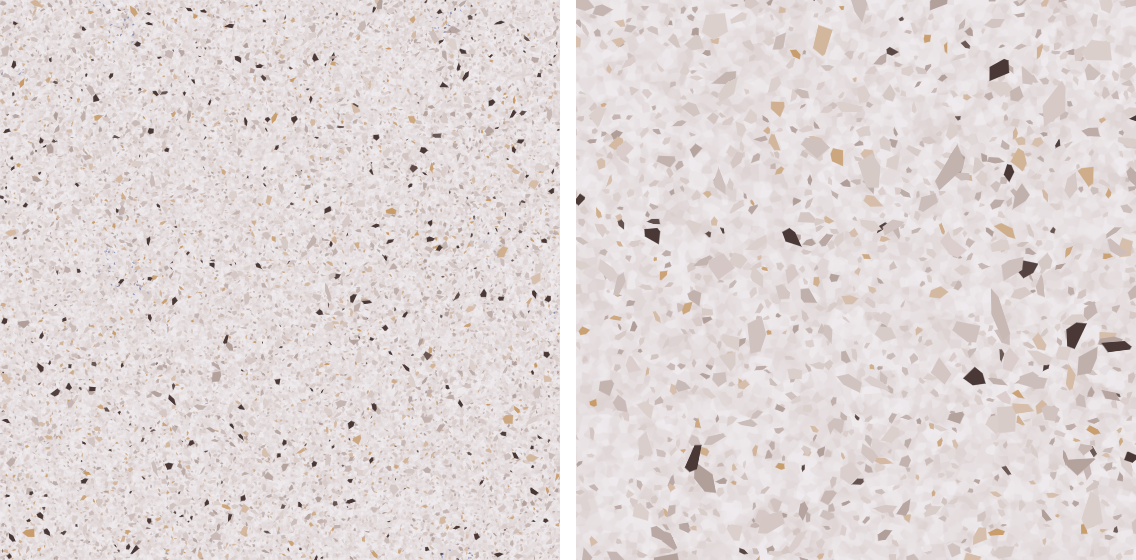
Left: the whole. Right: its middle third, enlarged.
Give the GLSL for this texture, as a WebGL 2 fragment shader.

```glsl
#version 300 es
precision highp float;
// Pale quartz composite: a softly mottled off-white ground strewn with angular
// stone chips. Each chip is a random convex polygon in a jittered grid cell;
// several grids of different size are layered, the dark chips last.

#define LIGHT vec3(0.934, 0.918, 0.928)
#define HAZE vec3(0.870, 0.828, 0.828)
#define PALE vec3(0.862, 0.815, 0.805)
#define TAUPE vec3(0.690, 0.618, 0.598)
#define BEIGE vec3(0.840, 0.750, 0.680)
#define OCHRE vec3(0.780, 0.600, 0.390)
#define DARK vec3(0.290, 0.220, 0.210)
#define BLUE vec3(0.360, 0.430, 0.680)
#define WARM_SHARE 0.13
#define DARK_SHARE 0.025
#define MOTTLE_CONTRAST 1.25

uniform vec2 u_resolution;
out vec4 fragColor;

vec4 hash4(vec3 key) {
    vec4 p = fract(key.xyzx * vec4(0.1031, 0.1030, 0.0973, 0.1099));
    p += dot(p, p.wzxy + 33.33);
    return fract((p.xxyz + p.yzzw) * p.zywx);
}

// Cellular noise: random values of nearby points, blended by closeness.
float cellular(vec2 p, float seed) {
    vec2 cell = floor(p);
    float sum = 0.0, weights = 0.0;
    for (int y = -1; y <= 1; y++)
    for (int x = -1; x <= 1; x++) {
        vec2 id = cell + vec2(x, y);
        vec4 rnd = hash4(vec3(id, seed));
        vec2 d = p - id - rnd.xy;
        float w = exp(-16.0 * dot(d, d));
        sum += w * rnd.z;
        weights += w;
    }
    return sum / weights;
}

// Convex polygon bounded by five half-planes at jittered angles.
float polygon(vec2 p, float radius, vec3 key) {
    float d = -1e3;
    for (int k = 0; k < 5; k++) {
        vec4 rnd = hash4(key + vec3(0.0, 0.0, 11.0 + float(k)));
        float a = (float(k) + 0.75 * rnd.x) * 1.25664;
        d = max(d, dot(p, vec2(cos(a), sin(a))) - radius * mix(0.55, 1.1, rnd.y));
    }
    return d;
}

// Stone colour: mostly pale to taupe, some warm, a few dark.
vec3 stoneColor(float kind, float tone) {
    if (kind < DARK_SHARE) return mix(DARK, TAUPE, 0.35 * tone);
    if (kind < DARK_SHARE + WARM_SHARE) return mix(BEIGE, OCHRE, tone * tone);
    return mix(PALE, TAUPE, tone * tone * sqrt(tone));
}

// One grid of chips: rgb is the colour, a the coverage.
vec4 chips(vec2 uv, float cells, float presence, vec2 radii, float seed, float pixel) {
    vec2 p = uv * cells;
    vec2 cell = floor(p);
    vec4 result = vec4(0.0);
    for (int y = -1; y <= 1; y++)
    for (int x = -1; x <= 1; x++) {
        vec3 key = vec3(cell + vec2(x, y), seed);
        vec4 place = hash4(key);
        if (place.w > presence) continue;
        vec4 look = hash4(key + vec3(0.0, 0.0, 5.0));
        float a = 6.28319 * place.z;
        vec2 q = p - key.xy - mix(vec2(0.15), vec2(0.85), place.xy);
        q = mat2(cos(a), -sin(a), sin(a), cos(a)) * q;
        float stretch = mix(1.0, 1.5, look.x);
        q *= vec2(stretch, 1.0 / stretch);
        float d = polygon(q, mix(radii.x, radii.y, look.y), key);
        float edge = 0.75 * pixel * cells;
        float cover = 1.0 - smoothstep(-edge, edge, d);
        if (cover > result.a) result = vec4(stoneColor(look.z, look.w), cover);
    }
    return result;
}

void main() {
    float pixel = 1.0 / min(u_resolution.x, u_resolution.y);
    vec2 uv = gl_FragCoord.xy * pixel;

    // Mottled ground
    float mottle = 0.5 * cellular(uv * 105.0, 1.0) + 0.5 * cellular(uv * 220.0, 2.0);
    mottle = clamp(0.5 + MOTTLE_CONTRAST * (mottle - 0.5), 0.0, 1.0);
    vec3 color = mix(LIGHT, HAZE, pow(mottle, 1.2));

    // Stone chips, from fine to coarse
    vec4 fine = chips(uv, 135.0, 0.38, vec2(0.18, 0.38), 20.0, pixel);
    vec4 medium = chips(uv, 76.0, 0.36, vec2(0.18, 0.40), 50.0, pixel);
    vec4 coarse = chips(uv, 35.0, 0.20, vec2(0.17, 0.31), 80.0, pixel);
    color = mix(color, fine.rgb, fine.a);
    color = mix(color, medium.rgb, medium.a);
    color = mix(color, coarse.rgb, coarse.a);

    // Rare blue flecks, gathered in small patches
    vec4 fleck = chips(uv, 150.0, 0.16, vec2(0.14, 0.32), 110.0, pixel);
    float patches = smoothstep(0.93, 0.99, cellular(uv * 11.0, 3.0));
    color = mix(color, BLUE, 0.7 * fleck.a * patches);

    // Dark accents
    vec4 accent = chips(uv, 31.0, 0.13, vec2(0.09, 0.20), 140.0, pixel);
    color = mix(color, DARK, accent.a);

    fragColor = vec4(color, 1.0);
}
```
